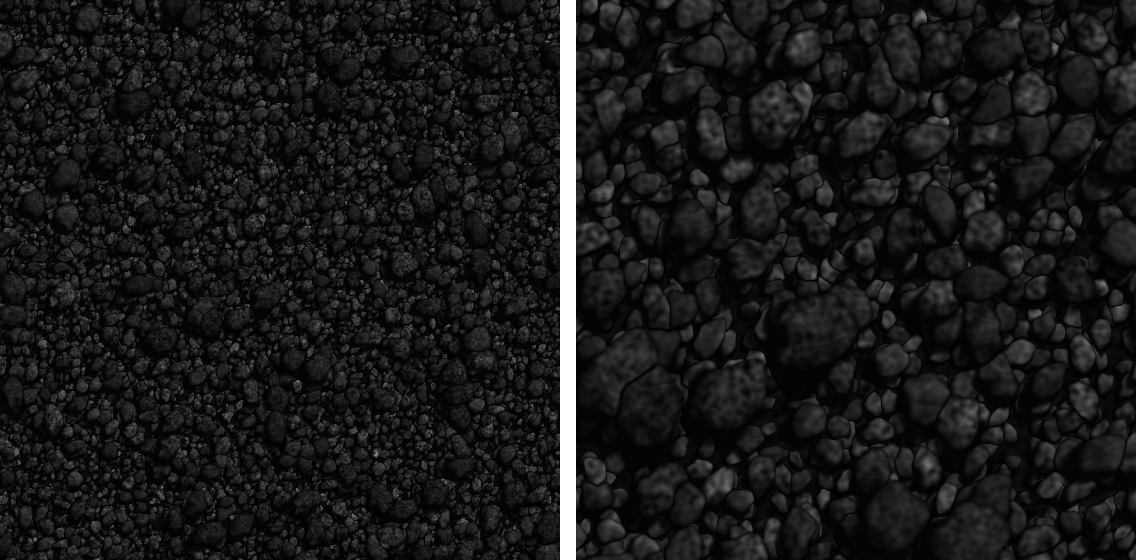
Left, the full canvas; right, a detail of the centre.
This texture is drawn by a Shadertoy shader. Its source:

```glsl
// Dense bed of dark, matte pebbles and gravel with black crevices.

vec3 hash3(vec2 p) {
    vec3 q = fract(p.xyx * vec3(0.1031, 0.1030, 0.0973));
    q += dot(q, q.yxz + 33.33);
    return fract((q.xxy + q.yzz) * q.zyx);
}

// Gradient noise, roughly -0.7 to 0.7.
float corner(vec2 cell, vec2 f, vec2 o) {
    return dot(hash3(cell + o).xy * 2.0 - 1.0, f - o);
}

float gradientNoise(vec2 p) {
    vec2 cell = floor(p), f = fract(p);
    vec2 w = f * f * f * (f * (f * 6.0 - 15.0) + 10.0);
    float low = mix(corner(cell, f, vec2(0, 0)), corner(cell, f, vec2(1, 0)), w.x);
    float high = mix(corner(cell, f, vec2(0, 1)), corner(cell, f, vec2(1, 1)), w.x);
    return mix(low, high, w.y);
}

// Lays one size class of stones over the ground brightness.
float addStones(float ground, vec2 uv, float cells, float presence) {
    vec2 p = uv * cells;
    p += 0.12 * vec2(gradientNoise(p * 2.3), gradientNoise(p * 2.3 + 41.0));
    vec2 base = floor(p), id = base, outward = vec2(0);
    float nearest = 9.0, second = 9.0;

    // Nearest and second nearest stone, in units of the stone radius.
    for (int y = -1; y <= 1; y++)
    for (int x = -1; x <= 1; x++) {
        vec2 cell = base + vec2(x, y);
        vec3 place = hash3(cell + cells * 3.7);
        vec3 form = hash3(cell + cells * 7.1 + 91.0);
        if (place.z > presence) continue;
        vec2 delta = p - cell - 0.12 - 0.76 * place.xy;
        float tilt = 1.1 + 1.9 * (form.x - 0.5);
        float c = cos(tilt), s = sin(tilt);
        vec2 q = mat2(c, -s, s, c) * delta;
        float stretch = 1.05 + 0.35 * form.y;
        q *= vec2(1.0 / stretch, stretch) / (0.38 + 0.2 * form.z);
        float angle = atan(q.y, q.x);
        float d = length(q) * (1.0 + 0.06 * cos(3.0 * angle + 40.0 * form.z)
                                   + 0.04 * cos(5.0 * angle + 60.0 * form.y));
        if (d < nearest) {
            second = nearest;
            nearest = d;
            id = cell;
            outward = delta / max(length(delta), 0.001);
        } else second = min(second, d);
    }

    // Outline, and a narrow contact shadow that falls to the lower left.
    float margin = min(1.0 - nearest, 0.9 * (second - nearest));
    float cover = smoothstep(0.0, max(0.09, 1.5 * cells / iResolution.y), margin);
    float lean = 1.0 + 0.2 * dot(outward, vec2(0.6, 0.8));
    ground *= mix(0.15, 1.0, smoothstep(0.92, 1.28, nearest * lean));

    // Rounded normal, roughened by dents whose depth differs per stone.
    vec3 look = hash3(id + cells * 5.3 + 17.0);
    vec2 grain = uv * 85.0 + look.xy * 50.0;
    float r = min(nearest, 1.0);
    vec3 normal = vec3(outward * pow(r, 1.6), sqrt(1.02 - r * r * r));
    normal.xy += (0.4 + 1.3 * look.y)
               * vec2(gradientNoise(grain), gradientNoise(grain + 23.0));
    float light = max(dot(normalize(normal), normalize(vec3(0.42, 0.5, 0.75))), 0.0);

    // Mottling, fine pits and thin pale veins.
    float pits = gradientNoise(uv * 210.0 + look.yz * 30.0);
    float mottle = 0.8 * gradientNoise(grain * 0.9 + 9.0) + 1.3 * pits;
    float vein = smoothstep(0.08, 0.0, abs(gradientNoise(grain * vec2(0.5, 0.9) + 70.0)));
    float albedo = mix(0.12, 0.235, look.x * look.x) * mix(0.82, 1.1, smoothstep(20.0, 50.0, cells));
    float tone = albedo * (0.08 + light) * max(1.0 + (0.45 + 0.8 * look.z) * mottle, 0.15);
    tone += 0.05 * vein * look.y * light;
    tone *= smoothstep(-0.12, 0.24, margin);
    return mix(ground, tone, cover);
}

void mainImage(out vec4 fragColor, in vec2 fragCoord) {
    vec2 uv = fragCoord / iResolution.y;

    // Grit at the bottom, then ever larger and sparser stones.
    float tone = 0.035 + 0.06 * gradientNoise(uv * 170.0);
    tone = addStones(tone, uv, 72.0, 1.0);
    tone = addStones(tone, uv + 3.1, 50.0, 0.6);
    tone = addStones(tone, uv + 5.7, 34.0, 0.45);
    tone = addStones(tone, uv + 8.3, 21.0, 0.2);
    fragColor = vec4(vec3(max(tone * 1.08, 0.012)), 1.0);
}
```
